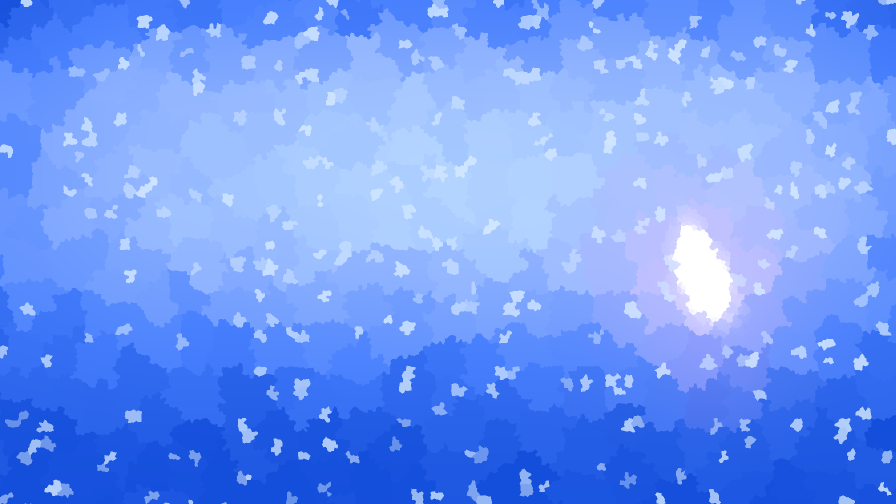
Reproduce this background procedurally as a WebGL 1 fragment shader.

```glsl
precision highp float;

uniform vec2 u_resolution;

#define PATCH_SIZE 0.085
#define CHIP_SIZE 0.021
#define GRAIN_SIZE 0.008
#define FLAKE_DENSITY 0.075
#define TONE_JITTER 0.42
#define SKY_CENTRE vec2(0.93, 0.62)
#define SUN_CENTRE vec2(1.39, 0.465)
#define DEEP vec3(0.08, 0.31, 0.86)
#define BLUE vec3(0.27, 0.49, 0.99)
#define SKY vec3(0.56, 0.70, 1.00)
#define PALE vec3(0.70, 0.83, 1.00)
#define LILAC vec3(0.77, 0.76, 1.00)

vec2 hash2(vec2 p) {
  vec3 a = fract(p.xyx * vec3(0.1031, 0.1030, 0.0973));
  a += dot(a, a.yzx + 33.33);
  return fract((a.xx + a.yz) * a.zy);
}

// Centre of the nearest jittered grid point
vec2 cellCentre(vec2 p, float size, float seed) {
  vec2 scaled = p / size;
  vec2 home = floor(scaled);
  vec2 nearest = scaled;
  float best = 9.0;
  for (int j = -1; j <= 1; j++) {
    for (int i = -1; i <= 1; i++) {
      vec2 id = home + vec2(float(i), float(j));
      vec2 centre = id + 0.08 + 0.84 * hash2(id + seed);
      vec2 offset = centre - scaled;
      float dist = dot(offset, offset);
      if (dist < best) {
        best = dist;
        nearest = centre;
      }
    }
  }
  return nearest * size;
}

vec2 cellRandom(vec2 centre, float size, float seed) {
  return hash2(floor(centre / size) + seed);
}

// Soft elliptical falloff
float glow(vec2 p, vec2 radius) {
  vec2 q = p / radius;
  return exp(-dot(q, q));
}

// Brightness from 0 (deep) to 3 (pale)
float skyTone(vec2 p) {
  float rise = smoothstep(0.0, 0.65, p.y);
  float side = smoothstep(0.58, 0.98, abs(p.x - SKY_CENTRE.x));
  float tone = 2.2 * rise - 1.2 * smoothstep(0.78, 1.02, p.y);
  tone -= 0.85 * side * rise;
  return tone + 0.75 * glow(p - SKY_CENTRE, vec2(0.42, 0.23));
}

vec3 toneColour(float tone) {
  vec3 colour = mix(DEEP, BLUE, clamp(tone, 0.0, 1.0));
  colour = mix(colour, SKY, clamp(tone - 1.0, 0.0, 1.0));
  return mix(colour, PALE, clamp(tone - 2.0, 0.0, 1.0));
}

vec3 scene(vec2 p) {
  // Nested cells give the patches ragged outlines
  vec2 grain = cellCentre(p, GRAIN_SIZE, 11.0);
  vec2 chip = cellCentre(grain, CHIP_SIZE, 37.0);
  vec2 patchCentre = cellCentre(chip, PATCH_SIZE, 71.0);
  vec2 patchRandom = cellRandom(patchCentre, PATCH_SIZE, 153.0);
  vec2 samplePoint = mix(patchCentre, p, 0.2);

  // Blue backdrop
  float tone = skyTone(samplePoint);
  tone += TONE_JITTER * (patchRandom.x - 0.5);
  vec3 colour = toneColour(tone);

  // Lilac halo, with a fainter tail below
  vec2 fromSun = samplePoint - SUN_CENTRE;
  float halo = glow(fromSun, vec2(0.19, 0.18));
  float tail = glow(fromSun - vec2(0.03, -0.17), vec2(0.09, 0.1));
  colour = mix(colour, vec3(0.59, 0.58, 1.0), 0.55 * tail);
  colour = mix(colour, LILAC, min(1.0, 1.1 * halo));

  // Slanted white core, narrower at the top
  vec2 core = mix(chip, grain, 0.3) - SUN_CENTRE;
  core.x += 0.28 * core.y;
  float width = 0.05 - 0.16 * core.y;
  float shape = length(core / vec2(max(width, 0.025), 0.095));
  colour = mix(colour, vec3(0.87, 0.86, 1.0), 0.7 * (1.0 - smoothstep(1.0, 1.5, shape)));
  colour = mix(colour, vec3(1.0), 1.0 - smoothstep(0.95, 1.05, shape));

  // Scattered pale flakes
  vec2 chipRandom = cellRandom(chip, CHIP_SIZE, 219.0);
  float flake = step(chipRandom.x, FLAKE_DENSITY) * step(1.0, shape);
  return mix(colour, vec3(0.84, 0.92, 1.0), flake * mix(0.4, 0.85, chipRandom.y));
}

void main() {
  // Four samples smooth the cell edges
  vec3 total = vec3(0.0);
  for (int j = 0; j < 2; j++) {
    for (int i = 0; i < 2; i++) {
      vec2 offset = 0.5 * vec2(float(i), float(j)) - 0.25;
      total += scene((gl_FragCoord.xy + offset) / u_resolution.y);
    }
  }
  gl_FragColor = vec4(0.25 * total, 1.0);
}
```
